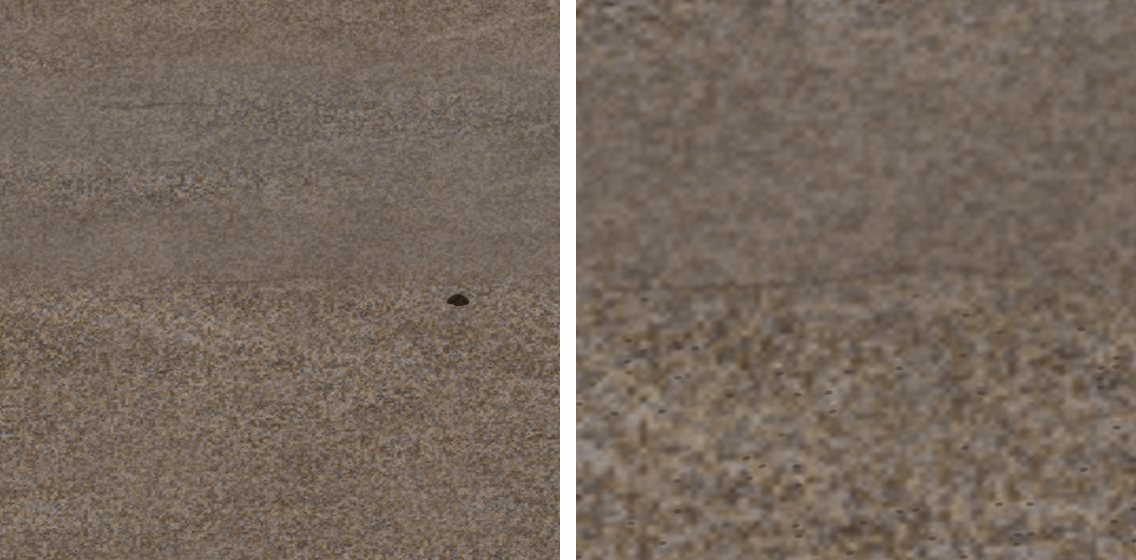
Left, the full canvas; right, a detail of the centre.
This texture is drawn by a WebGL 2 fragment shader. Its source:

```glsl
#version 300 es
precision highp float;
// Dry sandy ground seen at a low angle: brown grit in smooth and coarse bands,
// with dark flecks, pale ridges and a few stones. Layered value noise gives the
// grain, soft elliptical zones set its roughness, and hashed cells place flecks.
uniform vec2 u_resolution;
out vec4 fragColor;

float hash(vec2 p) {
  vec3 q = fract(p.xyx * vec3(0.1031, 0.1030, 0.0973));
  q += dot(q, q.yzx + 33.33);
  return fract((q.x + q.y) * q.z);
}

// Value noise centred on zero.
float noise(vec2 p) {
  vec2 i = floor(p), f = fract(p);
  f = f * f * (3.0 - 2.0 * f);
  float low = mix(hash(i), hash(i + vec2(1, 0)), f.x);
  float high = mix(hash(i + vec2(0, 1)), hash(i + vec2(1, 1)), f.x);
  return mix(low, high, f.y) - 0.5;
}

float fbm(vec2 p) {
  float sum = 0.0, amp = 0.6;
  for (int i = 0; i < 3; i++) {
    sum += amp * noise(p);
    p = mat2(1.9, 0.3, -0.3, 1.9) * p + 17.3;
    amp *= 0.55;
  }
  return sum;
}

// Soft elliptical zone, 1 at its centre.
float zone(vec2 p, vec2 centre, vec2 size) {
  vec2 d = (p - centre) / size;
  return exp(-dot(d, d));
}

// Coarseness of the grit, 0 for fine sand and 1 for gravel.
float roughness(vec2 p) {
  p.y += 0.035 * fbm(p * vec2(4.0, 9.0));
  float r = 0.75 * smoothstep(0.53, 0.45, p.y);
  r += 0.75 * zone(p, vec2(0.2, 0.67), vec2(0.42, 0.04));
  r += 0.75 * zone(p, vec2(0.68, 0.79), vec2(0.34, 0.045));
  r += 0.6 * zone(p, vec2(0.05, 0.88), vec2(0.15, 0.025));
  r += 0.35 * smoothstep(0.88, 0.98, p.y);
  return clamp(r * (1.0 + 1.1 * fbm(p * vec2(9.0, 24.0) + 5.0)), 0.0, 1.0);
}

// Flat dark flecks, one per chosen cell; share is the fraction of cells filled.
float flecks(vec2 p, vec2 cells, float share) {
  vec2 g = p * cells, id = floor(g);
  vec2 centre = 0.5 + 0.3 * (vec2(hash(id + 3.7), hash(id + 9.1)) - 0.5);
  vec2 d = (fract(g) - centre) / vec2(0.34, 0.3);
  d.y += 0.4 * d.x * (hash(id + 21.0) - 0.5);
  return smoothstep(1.0, 0.35, length(d)) * smoothstep(0.0, 0.03, share - hash(id));
}

// Pale ridge along a sloping line, fading out at both ends.
float ridge(vec2 p, vec2 start, float slope, float reach, float width) {
  float along = p.x - start.x;
  float off = p.y - start.y - slope * along + 0.02 * noise(p * 13.0);
  float ends = smoothstep(-0.06, 0.05, along) * smoothstep(reach, reach * 0.5, along);
  return ends * exp(-off * off / (width * width));
}

void main() {
  vec2 p = gl_FragCoord.xy / u_resolution.y;
  vec2 ground = vec2(p.x, p.y - 0.05 * p.x);
  float rough = roughness(p);

  // Broad tone and streaks lying along the ground.
  float tone = 0.05 * fbm(ground * vec2(4.0, 13.0)) + 0.05 * fbm(ground * vec2(14.0, 65.0));
  tone += 0.04 * ridge(p, vec2(-0.05, 0.47), -0.15, 0.65, 0.02);
  tone += 0.025 * ridge(p, vec2(0.55, 0.37), -0.12, 0.55, 0.012);
  tone += 0.045 * ridge(p, vec2(0.7, 0.925), 0.17, 0.32, 0.006);
  tone -= 0.06 * ridge(p, vec2(0.18, 0.814), 0.03, 0.32, 0.003);
  tone -= 0.06 * ridge(p, vec2(0.3, 0.495), 0.025, 0.4, 0.003);

  // Grain: rounded grit plus finer sand.
  float grit = 0.6 * noise(ground * vec2(150.0, 190.0)) + 0.45 * noise(ground * vec2(265.0, 300.0) + 40.0);
  tone += grit * mix(0.14, 0.33, rough);
  vec3 color = vec3(0.457, 0.407, 0.365) + tone;

  // Ochre and bluish grains; warmer ground in front, greyer behind.
  float warmth = 0.055 * noise(ground * vec2(125.0, 150.0) + 71.0) * (0.4 + rough);
  warmth += 0.01 * smoothstep(0.56, 0.44, p.y) - 0.009 * zone(p, vec2(0.55, 0.75), vec2(0.6, 0.09));
  warmth += 0.009 * smoothstep(0.85, 0.97, p.y);
  color += warmth * vec3(0.6, 0.0, -1.0);

  // Shadowed flecks with lit tops, denser on gravel.
  float dark = flecks(ground, vec2(100.0, 165.0), 0.003 + 0.12 * rough * rough);
  float lit = flecks(ground - vec2(0.0, 0.005), vec2(100.0, 165.0), 0.09 * rough * rough);
  color += 0.055 * lit * (1.0 - dark);
  color = mix(color, vec3(0.27, 0.22, 0.19), 0.62 * dark);

  // Sparse small stones, then one larger stone with a flat base.
  float stones = flecks(ground + 0.31, vec2(62.0, 95.0), 0.0025);
  vec2 s = (p - vec2(0.818, 0.46)) / vec2(0.021, 0.015);
  s.y += 0.25 * noise(p * 130.0);
  float dome = length(s * vec2(1.0, s.y < 0.0 ? 2.6 : 1.0));
  stones = max(stones, smoothstep(1.1, 0.8, dome));
  vec3 stoneColor = vec3(0.13, 0.085, 0.06) + 0.1 * noise(p * 210.0);
  color = mix(color, stoneColor, 0.93 * stones);

  fragColor = vec4(clamp(color, 0.0, 1.0), 1.0);
}
```
